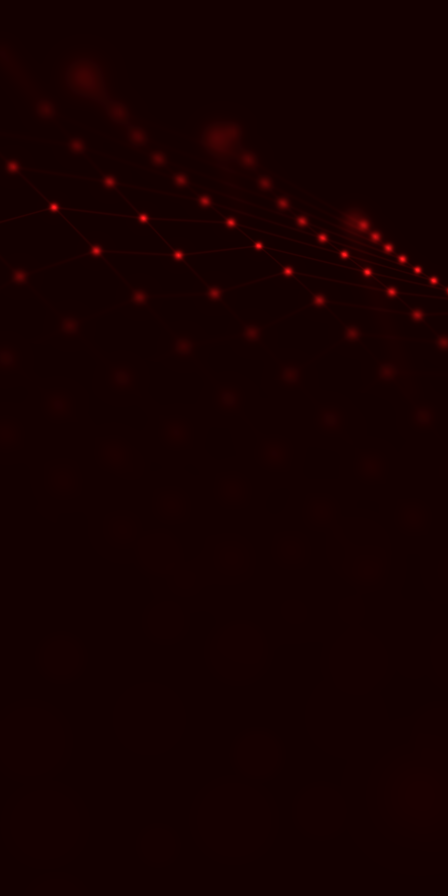
Reproduce this background procedurally as a WebGL 2 fragment shader.

```glsl
#version 300 es
precision highp float;
// A dark red field with a receding net of glowing nodes, thin links and blurred folds.

#define GRID vec2(384.0, 768.0)
#define FOCUS_Y 180.0
#define FOCUS_SLOPE 0.15
#define FOCUS_DEPTH 34.0
#define NODE_RADIUS 2.9
#define BLUR_RATE 0.047
#define LINK_GLOW 0.08
#define LINK_REACH 110.0
#define BOKEH_CELL 84.0
#define BOKEH_GLOW 0.012

uniform vec2 u_resolution;
out vec4 fragColor;

const vec3 BASE = vec3(0.076, 0.0, 0.0);
const vec3 RED = vec3(0.92, 0.035, 0.045);

float hash(vec2 p) {
    vec3 q = fract(p.xyx * vec3(0.1031, 0.1030, 0.0973));
    q += dot(q, q.yzx + 33.33);
    return fract((q.x + q.y) * q.z);
}

float defocus(vec2 p) {
    return abs(p.y - FOCUS_Y - FOCUS_SLOPE * p.x);
}

float brightness(float d) {
    d /= FOCUS_DEPTH;
    return 1.0 / (1.0 + d * d);
}

// Strand as a cubic curve; o: start.xy, step.xy; c: bend.xy, cubic y term
vec2 strandPoint(vec4 o, vec4 c, float k) {
    return o.xy + k * (o.zw + k * (c.xy + vec2(0.0, c.z * k)));
}

float node(vec2 p, vec2 center) {
    float d = defocus(center);
    float x = length(p - center) / (NODE_RADIUS + BLUR_RATE * d);
    if (x > 5.0) return 0.0;
    return brightness(d) * (exp(-x * x * 1.1) + 0.03 * exp(-x * x * 0.2));
}

// Nodes and lengthwise thread of one strand
float strand(vec2 p, vec4 o, vec4 c, float k, float width) {
    float glow = 0.0;
    float offset = p.y - strandPoint(o, c, k).y;
    if (abs(offset) > 100.0 || k < -2.5) return 0.0;
    float slope = (o.w + 2.0 * c.y * k) / (o.z + 2.0 * c.x * k);
    float x = offset * inversesqrt(1.0 + slope * slope) / width;
    if (k > -1.0) glow += LINK_GLOW * brightness(defocus(p)) * exp(-x * x);
    float nearest = floor(k + 0.5);
    for (int i = -1; i < 2; i++) {
        float index = nearest + float(i);
        if (index >= -1.0) glow += node(p, strandPoint(o, c, index));
    }
    return glow;
}

// Links from one strand to the next; w of each curve aligns their indices
float crossLinks(vec2 p, vec4 o, vec4 c, vec4 o2, vec4 c2, float k, float width) {
    float glow = 0.0;
    for (int i = 0; i < 6; i++) {
        float index = floor(k) - float(i);
        float across = index + c2.w - c.w;
        if (min(index, across) < -1.0) break;
        vec2 a = strandPoint(o, c, index), b = strandPoint(o2, c2, across);
        float t = (p.x - a.x) / (b.x - a.x);
        float x = (p.y - mix(a.y, b.y, t)) / width;
        if (t <= 1.0 && abs(x) < 3.0) glow += exp(-x * x);
    }
    return LINK_GLOW * brightness(defocus(p)) * glow;
}

float net(vec2 p, float pixel) {
    const vec4 origin[8] = vec4[](
        vec4(5, 372, 48, 39), vec4(5, 307, 44, 39), vec4(17, 237, 42, 41),
        vec4(11, 143, 35, 33.5), vec4(66, 125, 27.5, 31), vec4(118, 117, 17, 20),
        vec4(213, 137, 13.7, 22), vec4(322, 203, 10.6, 9.8));
    const vec4 curve[8] = vec4[](
        vec4(1, 1, 0, -4), vec4(1.1, 1, 0, -3), vec4(0.9, 1.2, 0, -2),
        vec4(0.4, 1.25, 0, 0), vec4(0.5, -0.1, 0.065, 1), vec4(0.75, -0.9, 0.13, 3),
        vec4(0.55, -1.95, 0.16, 4), vec4(0.47, -0.1, 0, 3));
    float glow = 0.0;
    float width = 0.5 + 0.5 * pixel + 0.02 * defocus(p);
    vec4 o = origin[0], c = curve[0];
    for (int s = 1; s <= 8; s++) {
        // Index on the strand straight above or below p
        float root = sqrt(max(o.z * o.z + 4.0 * c.x * (p.x - o.x), 0.0));
        float k = (root - o.z) / (2.0 * c.x);
        glow += strand(p, o, c, k, width);
        if (s == 8) break;
        vec4 o2 = origin[s], c2 = curve[s];
        if (defocus(p) < LINK_REACH) glow += crossLinks(p, o, c, o2, c2, k, width);
        o = o2;
        c = c2;
    }
    return glow;
}

// Soft tapering streak from a to b
float streak(vec2 p, vec2 a, vec2 b) {
    vec2 ab = b - a;
    float t = clamp(dot(p - a, ab) / dot(ab, ab), 0.0, 1.0);
    float x = length(p - a - ab * t) / 9.0;
    return (1.0 - 0.6 * t) * exp(-x * x);
}

// Blurred fold: round crest with one streak
float fold(vec2 p, vec2 crest, vec2 end, float radius) {
    float h = length(p - crest) / radius;
    return 0.06 * streak(p, crest, end) + 0.11 * exp(-h * h);
}

float folds(vec2 p) {
    float tails = streak(p, vec2(2, 46), vec2(42, 97))
        + streak(p, vec2(184, 120), vec2(207, 180))
        + streak(p, vec2(300, 193), vec2(352, 335));
    return 0.045 * tails + fold(p, vec2(72, 66), vec2(120, 120), 16.0)
        + fold(p, vec2(187, 118), vec2(216, 142), 13.0)
        + fold(p, vec2(304, 189), vec2(326, 207), 10.0);
}

// Very faint scattered discs in the lower part
float bokeh(vec2 p) {
    float glow = 0.0;
    vec2 cell = floor(p / BOKEH_CELL - 0.5);
    for (int n = 0; n < 4; n++) {
        vec2 id = cell + vec2(n % 2, n / 2);
        float h = hash(id + 7.0);
        vec2 center = (id + 0.25 + 0.5 * vec2(h, hash(id + 57.0))) * BOKEH_CELL;
        float r = mix(18.0, 42.0, fract(h * 7.0));
        glow += BOKEH_GLOW * fract(h * 13.0) * smoothstep(r, 0.6 * r, length(p - center));
    }
    float corner = length(p - vec2(360, 682)) / 34.0;
    return glow * smoothstep(320.0, 480.0, p.y) + 0.03 * exp(-corner * corner);
}

void main() {
    vec2 uv = gl_FragCoord.xy / u_resolution;
    vec2 p = vec2(uv.x, 1.0 - uv.y) * GRID;
    float glow = 0.0;
    if (p.y < 600.0) {
        float fade = smoothstep(600.0, 460.0, p.y);
        glow += fade * (net(p, GRID.x / u_resolution.x) + folds(p));
    }
    if (p.y > 320.0) glow += bokeh(p);
    vec3 color = BASE + RED * glow + vec3(0.0, 0.06, 0.06) * glow * glow;
    fragColor = vec4(min(color, 1.0), 1.0);
}
```
